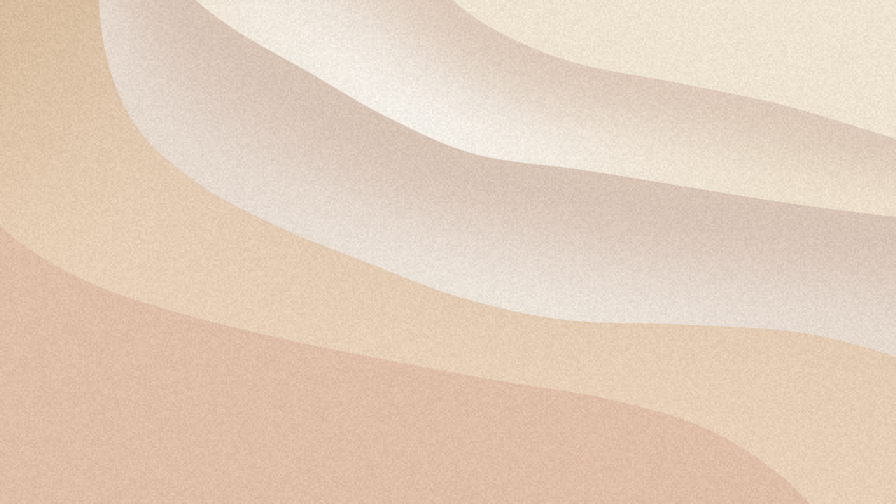
Write a Shadertoy shader that draws this background.

```glsl
#define CREAM vec3(0.935, 0.890, 0.820)
#define IVORY vec3(0.955, 0.935, 0.905)
#define SAND_SHADE vec3(0.870, 0.795, 0.730)
#define SAND_LIGHT vec3(0.925, 0.870, 0.790)
#define MAUVE_SHADE vec3(0.852, 0.772, 0.715)
#define MAUVE_LIGHT vec3(0.895, 0.845, 0.800)
#define TAN_SHADE vec3(0.840, 0.730, 0.610)
#define TAN_LIGHT vec3(0.900, 0.808, 0.710)
#define PINK vec3(0.878, 0.748, 0.658)
#define KNOT_STEP 0.25
#define GRAIN_CELLS 288.0
#define GRAIN_AMOUNT 0.065

// Depth of each wave, sampled evenly along the diagonal s = x + y
const float creamWave[14] = float[14](-0.579, -0.451, -0.324, -0.197, -0.072, 0.044, 0.121,
                                      0.163, 0.206, 0.263, 0.324, 0.387, 0.449, 0.509);
const float sandWave[14] = float[14](-0.289, -0.174, -0.063, 0.049, 0.141, 0.232, 0.306,
                                     0.338, 0.373, 0.407, 0.434, 0.451, 0.470, 0.486);
const float mauveWave[14] = float[14](-0.463, -0.208, 0.050, 0.238, 0.361, 0.449, 0.521,
                                      0.589, 0.634, 0.644, 0.660, 0.711, 0.780, 0.856);
const float tanWave[14] = float[14](0.046, 0.197, 0.343, 0.472, 0.564, 0.626, 0.675,
                                    0.717, 0.756, 0.792, 0.850, 0.947, 1.076, 1.208);

// Smooth Catmull-Rom curve through the evenly spaced depths
float waveDepth(float s, float h[14]) {
    float k = clamp(s / KNOT_STEP + 1.0, 1.0, 11.999);
    int i = int(k);
    float f = fract(k);
    float a = h[i - 1], b = h[i], c = h[i + 1], d = h[i + 2];
    return b + 0.5 * f * (c - a + f * (2.0 * a - 5.0 * b + 4.0 * c - d
             + f * (3.0 * (b - c) + d - a)));
}

float hash(vec2 cell) {
    vec3 q = fract(cell.xyx * vec3(0.1031, 0.1030, 0.0973));
    q += dot(q, q.yzx + 33.33);
    return fract((q.x + q.y) * q.z);
}

// Soft bell centred on c
float bell(float x, float c, float width) {
    float d = (x - c) / width;
    return exp(-d * d);
}

// Position between an upper and a lower wave, from 0 to 1
float across(float upper, float lower) {
    return clamp(upper / max(upper - lower, 0.01), 0.0, 1.0);
}

void mainImage(out vec4 fragColor, in vec2 fragCoord) {
    // Height units with y pointing down
    vec2 uv = fragCoord / iResolution.xy;
    vec2 p = vec2(uv.x * 16.0 / 9.0, 1.0 - uv.y);
    float s = p.x + p.y;
    float edge = 0.7 / iResolution.y;

    // Signed offset below each wave
    float belowCream = p.y - waveDepth(s, creamWave);
    float belowSand = p.y - waveDepth(s, sandWave);
    float belowMauve = p.y - waveDepth(s, mauveWave);
    float belowTan = p.y - waveDepth(s, tanWave);

    // Pale band, brightest along the middle of its lower edge
    float t = across(belowCream, belowSand);
    vec3 low = mix(SAND_LIGHT, IVORY, bell(p.x, 0.82, 0.48));
    vec3 sand = mix(SAND_SHADE, low, smoothstep(0.0, 0.9, t));

    // Mauve band with a fainter glow
    t = across(belowSand, belowMauve);
    low = mix(MAUVE_LIGHT, IVORY, 0.5 * bell(p.x, 1.0, 0.5));
    vec3 mauve = mix(MAUVE_SHADE, low, smoothstep(0.1, 1.0, t));

    // Tan band, darker toward the upper left corner
    t = across(belowMauve, belowTan);
    vec3 tanBand = mix(TAN_SHADE, TAN_LIGHT, smoothstep(-0.2, 0.75, s));
    tanBand += 0.02 * (t - 0.5);

    // Layers from back to front
    vec3 color = CREAM;
    color = mix(color, sand, smoothstep(-edge, edge, belowCream));
    color = mix(color, mauve, smoothstep(-edge, edge, belowSand));
    color = mix(color, tanBand, smoothstep(-edge, edge, belowMauve));
    color = mix(color, PINK, smoothstep(-edge, edge, belowTan));

    // Paper grain
    vec2 cell = floor(p * GRAIN_CELLS);
    color += GRAIN_AMOUNT * (0.5 * (hash(cell) + hash(cell + 71.7)) - 0.5);

    fragColor = vec4(clamp(color, 0.0, 1.0), 1.0);
}
```
